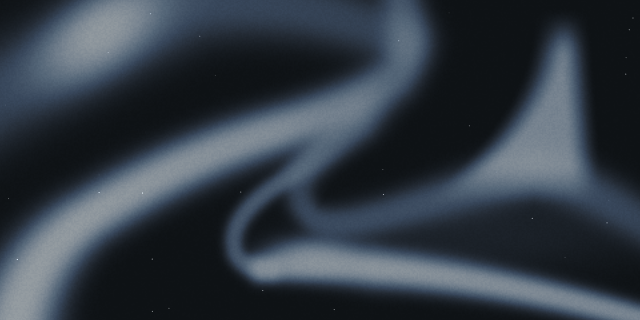
Write a Shadertoy shader that draws this background.

```glsl
// Soft ribbons of pale light folding over a near-black ground.
// Each ribbon is a quadratic curve with a blurred profile; the summed light
// is coloured by a dark-blue-grey ramp, then given fine grain and dust.

#define SEGMENTS 12
#define FALLOFF 2.4
#define GRAIN_SCALE 240.0
#define GRAIN_AMOUNT 0.05
#define DUST_CELLS 14.0
#define DUST_SHARE 0.07
#define DUST_RADIUS 0.0035

const vec3 RAMP[6] = vec3[6](
    vec3(0.055, 0.070, 0.082), vec3(0.14, 0.17, 0.21), vec3(0.22, 0.28, 0.36),
    vec3(0.33, 0.40, 0.47), vec3(0.46, 0.51, 0.56), vec3(0.58, 0.61, 0.63));

float hash(vec2 p) {
    vec3 q = fract(p.xyx * vec3(0.1031, 0.1030, 0.0973));
    q += dot(q, q.yzx + 33.33);
    return fract((q.x + q.y) * q.z);
}

float valueNoise(vec2 p) {
    vec2 cell = floor(p), f = fract(p);
    f = f * f * (3.0 - 2.0 * f);
    return mix(mix(hash(cell), hash(cell + vec2(1, 0)), f.x),
               mix(hash(cell + vec2(0, 1)), hash(cell + vec2(1, 1)), f.x), f.y);
}

float screen(float a, float b) { return 1.0 - (1.0 - a) * (1.0 - b); }

vec2 curvePoint(vec2 a, vec2 b, vec2 c, float t) {
    return mix(mix(a, b, t), mix(b, c, t), t);
}

// Blurred stroke along a curve; width and level run from start (x) to end (y)
float ribbon(vec2 p, vec2 a, vec2 b, vec2 c, vec2 width, vec2 level) {
    float nearest = 1e5, along = 0.0;
    vec2 start = a;
    for (int i = 0; i < SEGMENTS; i++) {
        vec2 end = curvePoint(a, b, c, float(i + 1) / float(SEGMENTS));
        vec2 edge = end - start, offset = p - start;
        float h = clamp(dot(offset, edge) / dot(edge, edge), 0.0, 1.0);
        float d = length(offset - edge * h);
        if (d < nearest) {
            nearest = d;
            along = (float(i) + h) / float(SEGMENTS);
        }
        start = end;
    }
    float reach = nearest / mix(width.x, width.y, along);
    return mix(level.x, level.y, along) * exp(-pow(reach, FALLOFF));
}

// Blurred ellipse whose long axis points along the unit vector axis
float glow(vec2 p, vec2 center, vec2 axis, vec2 radii) {
    vec2 d = p - center;
    vec2 q = vec2(dot(d, axis), dot(d, vec2(-axis.y, axis.x))) / radii;
    return exp(-pow(length(q), FALLOFF));
}

// Peak with a flared left flank and a nearly upright right flank
float spike(vec2 p) {
    float drop = max(0.0, (0.935 - p.y) / 0.52);
    float left = 1.722 - 0.31 * drop * drop;
    float right = 1.787 + 0.04 * drop;
    float sides = smoothstep(left - 0.06, left + 0.07, p.x)
                * (1.0 - smoothstep(right - 0.05, right + 0.06, p.x));
    return sides * smoothstep(0.35, 0.50, p.y) * (1.0 - smoothstep(0.82, 0.98, p.y));
}

float lightField(vec2 p) {
    // Main ribbon, lower left to top centre
    float sweep = ribbon(p, vec2(0.04, -0.04), vec2(0.09, 0.206), vec2(0.286, 0.328), vec2(0.13, 0.088), vec2(1.0, 0.97));
    sweep = max(sweep, ribbon(p, vec2(0.286, 0.328), vec2(0.56, 0.50), vec2(0.86, 0.591), vec2(0.088, 0.078), vec2(0.97, 0.87)));
    sweep = max(sweep, ribbon(p, vec2(0.86, 0.591), vec2(1.12, 0.669), vec2(1.224, 0.753), vec2(0.078, 0.076), vec2(0.87, 0.58)));
    sweep = max(sweep, ribbon(p, vec2(1.224, 0.753), vec2(1.302, 0.815), vec2(1.245, 1.05), vec2(0.076, 0.066), vec2(0.58, 0.42)));

    // Thin loop
    float loopLight = ribbon(p, vec2(1.146, 0.648), vec2(1.029, 0.531), vec2(0.872, 0.427), vec2(0.07, 0.034), vec2(0.22, 0.5));
    loopLight = max(loopLight, ribbon(p, vec2(0.872, 0.427), vec2(0.716, 0.323), vec2(0.732, 0.227), vec2(0.034, 0.032), vec2(0.5, 0.46)));
    loopLight = max(loopLight, ribbon(p, vec2(0.732, 0.227), vec2(0.742, 0.161), vec2(0.846, 0.156), vec2(0.032, 0.035), vec2(0.46, 0.5)));

    // Blue hook that runs below the peak and off to the right
    float hook = ribbon(p, vec2(1.12, 0.61), vec2(0.86, 0.44), vec2(0.969, 0.328), vec2(0.06, 0.046), vec2(0.25, 0.38));
    hook = max(hook, ribbon(p, vec2(0.969, 0.328), vec2(1.02, 0.276), vec2(1.224, 0.336), vec2(0.046, 0.06), vec2(0.38, 0.38)));
    hook = max(hook, ribbon(p, vec2(1.224, 0.336), vec2(1.458, 0.404), vec2(1.667, 0.466), vec2(0.06, 0.085), vec2(0.38, 0.48)));
    hook = max(hook, ribbon(p, vec2(1.667, 0.466), vec2(1.823, 0.427), vec2(2.044, 0.284), vec2(0.085, 0.07), vec2(0.48, 0.32)));

    // Lower ribbon with a swollen start
    float base = ribbon(p, vec2(0.82, 0.161), vec2(0.964, 0.178), vec2(1.172, 0.161), vec2(0.045, 0.062), vec2(0.72, 0.92));
    base = max(base, ribbon(p, vec2(1.172, 0.161), vec2(1.562, 0.13), vec2(2.057, -0.01), vec2(0.062, 0.042), vec2(0.92, 0.8)));
    base = screen(base, 0.65 * glow(p, vec2(0.97, 0.20), vec2(1, 0), vec2(0.14, 0.06)));

    // Upper band and its bright patch
    float band = ribbon(p, vec2(-0.104, 0.648), vec2(0.234, 0.844), vec2(0.60, 0.987), vec2(0.15, 0.13), vec2(0.36, 0.40));
    band = max(band, ribbon(p, vec2(0.60, 0.987), vec2(0.885, 1.025), vec2(1.276, 0.87), vec2(0.13, 0.085), vec2(0.40, 0.34)));
    band = screen(band, 0.95 * glow(p, vec2(0.318, 0.90), vec2(0.82, 0.572), vec2(0.23, 0.115)));

    float haze = 0.12 * glow(p, vec2(1.51, 0.27), vec2(1, 0), vec2(0.5, 0.12));
    float light = screen(screen(sweep, loopLight), screen(hook, base));
    return screen(screen(light, band), screen(0.8 * spike(p), haze));
}

float dust(vec2 p) {
    vec2 cell = floor(p * DUST_CELLS);
    vec2 center = 0.2 + 0.6 * vec2(hash(cell + 17.0), hash(cell + 43.0));
    float d = length(fract(p * DUST_CELLS) - center) / DUST_CELLS;
    float present = step(1.0 - DUST_SHARE, hash(cell + 5.0));
    return present * hash(cell + 71.0) * (1.0 - smoothstep(0.0, DUST_RADIUS, d));
}

void mainImage(out vec4 fragColor, in vec2 fragCoord) {
    vec2 p = fragCoord / iResolution.xy * vec2(2.0, 1.0);
    float light = lightField(p);
    light += GRAIN_AMOUNT * (valueNoise(p * GRAIN_SCALE) - 0.5) * (0.4 + light);

    vec3 color = RAMP[0];
    for (int i = 1; i < 6; i++)
        color = mix(color, RAMP[i], clamp(light * 5.0 - float(i - 1), 0.0, 1.0));
    fragColor = vec4(color + 0.5 * dust(p), 1.0);
}
```
